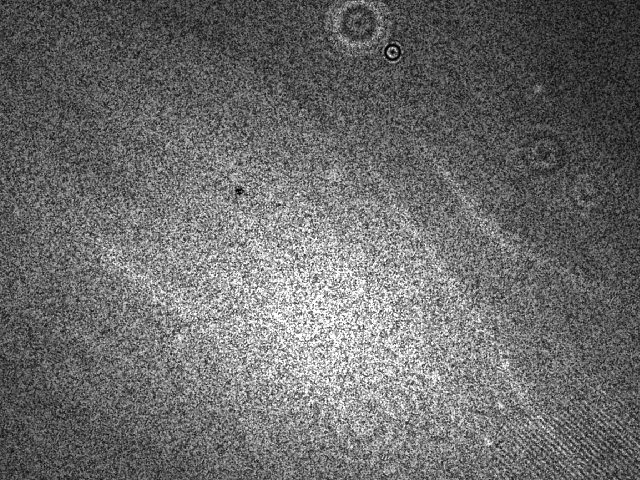
Reproduce this texture procedurally as a WebGL 1 fragment shader.

```glsl
precision highp float;

uniform vec2 u_resolution;

const float BASE_LEVEL = 0.15;
const float BROAD_GLOW = 0.23;
const float CORE_GLOW = 0.28;
const float HOT_GLOW = 0.14;
const vec2 GLOW_CENTER = vec2(0.64, 0.36);
const vec2 GLOW_AXIS = vec2(0.87, -0.49);
const vec2 STREAK_AXIS = vec2(0.66, -0.75);
const float STREAK_GAIN = 0.10;
const float SPECKLE_SCALE = 350.0;
const float SPECKLE_GAIN = 1.05;
const float FRINGE_PERIOD = 0.0125;
const float FRINGE_GAIN = 0.32;

float hash(vec2 p) {
  vec3 q = fract(vec3(p.xyx) * 0.1031);
  q += dot(q, q.yzx + 33.33);
  return fract((q.x + q.y) * q.z);
}

float noise(vec2 p) {
  vec2 cell = floor(p);
  vec2 f = fract(p);
  f = f * f * (3.0 - 2.0 * f);
  return mix(mix(hash(cell), hash(cell + vec2(1.0, 0.0)), f.x),
             mix(hash(cell + vec2(0.0, 1.0)), hash(cell + 1.0), f.x), f.y);
}

// Rotates p so that x runs along the axis and y across it.
vec2 alongAxis(vec2 p, vec2 axis) {
  return vec2(dot(p, axis), dot(p, vec2(-axis.y, axis.x)));
}

float gauss(vec2 d, vec2 sigma) {
  d /= sigma;
  return exp(-0.5 * dot(d, d));
}

float spot(vec2 p, vec2 center, float sigma) {
  return gauss(p - center, vec2(sigma));
}

// Soft line between two points, fading at both ends.
float streak(vec2 p, vec2 a, vec2 b, float width) {
  vec2 ab = b - a;
  float t = dot(p - a, ab) / dot(ab, ab);
  float d = length(p - a - ab * t) / width;
  return exp(-d * d) * smoothstep(-0.2, 0.25, t) * smoothstep(1.2, 0.75, t);
}

// Diffraction rings with spacing that tightens outward.
float rings(vec2 p, vec2 center, float radius, float turns) {
  float r = length(p - center) / radius;
  return -cos(6.28318 * turns * r * (0.65 + 0.35 * r)) * smoothstep(1.15, 0.5, r);
}

float illumination(vec2 p) {
  vec2 d = p - GLOW_CENTER;
  float light = BASE_LEVEL + BROAD_GLOW * gauss(d, vec2(0.65, 0.52));
  light += CORE_GLOW * gauss(alongAxis(d, GLOW_AXIS), vec2(0.46, 0.20));
  light += HOT_GLOW * gauss(p - vec2(0.69, 0.31), vec2(0.16, 0.14));
  light -= 0.08 * gauss(alongAxis(p - vec2(0.27, 0.62), GLOW_AXIS), vec2(0.20, 0.06));
  light -= 0.05 * spot(p, vec2(1.28, 0.95), 0.25);
  light += 0.04 * (noise(p * 5.0 + 7.0) - 0.5);
  return light;
}

float streaks(vec2 p) {
  vec2 q = alongAxis(p, mix(GLOW_AXIS, STREAK_AXIS, smoothstep(0.3, 0.8, p.x)));
  float s = 0.5 * (noise(vec2(q.x * 2.5, q.y * 32.0) + 20.0) - 0.5);
  s += streak(p, vec2(0.747, 0.688), vec2(1.07, 0.22), 0.011);
  s += 0.9 * streak(p, vec2(0.868, 0.714), vec2(1.085, 0.436), 0.011);
  s += 1.1 * streak(p, vec2(0.17, 0.515), vec2(0.45, 0.306), 0.020);
  s += 0.7 * streak(p, vec2(0.97, 0.55), vec2(1.32, 0.35), 0.016);
  s += 0.8 * streak(p, vec2(1.04, 0.236), vec2(1.20, 0.03), 0.010);
  return s * STREAK_GAIN;
}

float diffraction(vec2 p) {
  float light = 0.08 * rings(p, vec2(0.747, 0.951), 0.095, 4.0);
  light += 0.16 * exp(-pow((distance(p, vec2(0.747, 0.951)) - 0.050) / 0.013, 2.0));
  light += 0.06 * rings(p, vec2(0.759, 0.123), 0.15, 5.0);
  light -= 0.05 * rings(p, vec2(1.229, 0.604), 0.075, 3.0);
  light += 0.08 * spot(p, vec2(1.225, 0.600), 0.025);
  light += 0.07 * rings(p, vec2(1.132, 0.679), 0.065, 1.8);
  light += 0.32 * rings(p, vec2(0.818, 0.891), 0.028, 2.2);
  light += 0.12 * rings(p, vec2(0.632, 0.764), 0.016, 1.3);
  return light;
}

float specks(vec2 p) {
  float s = 0.45 * spot(p, vec2(1.054, 0.241), 0.004);
  s += 0.35 * spot(p, vec2(0.373, 0.293), 0.005);
  s += 0.40 * spot(p, vec2(1.016, 0.080), 0.005);
  s += 0.30 * spot(p, vec2(1.043, 0.155), 0.004);
  s += 0.25 * spot(p, vec2(1.123, 0.814), 0.006);
  s += 0.20 * spot(p, vec2(0.691, 0.632), 0.007);
  return s - 0.45 * spot(p, vec2(0.498, 0.601), 0.006);
}

void main() {
  vec2 p = gl_FragCoord.xy / u_resolution.y;
  float light = illumination(p) + streaks(p) + diffraction(p);

  // Interference fringes fade in toward the lower right corner.
  float phase = dot(p, vec2(0.50, 0.87)) + 0.12 * p.x * p.x;
  float fringe = sin(6.28318 * phase / FRINGE_PERIOD);
  light *= 1.0 + FRINGE_GAIN * fringe * gauss(p - vec2(1.24, 0.05), vec2(0.15, 0.10));

  // Fine grain with its local average removed, so it stays small.
  vec2 q = alongAxis(p, vec2(0.88, -0.47)) * SPECKLE_SCALE;
  float grain = noise(q + 400.0) - 0.5;
  grain += 0.45 * (hash(floor(p * SPECKLE_SCALE * 1.1)) - 0.5);
  grain -= 0.5 * (noise(q * 0.5 + 200.0) - 0.5) * (noise(q * 0.3) - 0.5);
  light = light * (1.0 + SPECKLE_GAIN * grain) + 0.05 * grain + specks(p);

  gl_FragColor = vec4(vec3(clamp(light, 0.0, 1.0)), 1.0);
}
```
